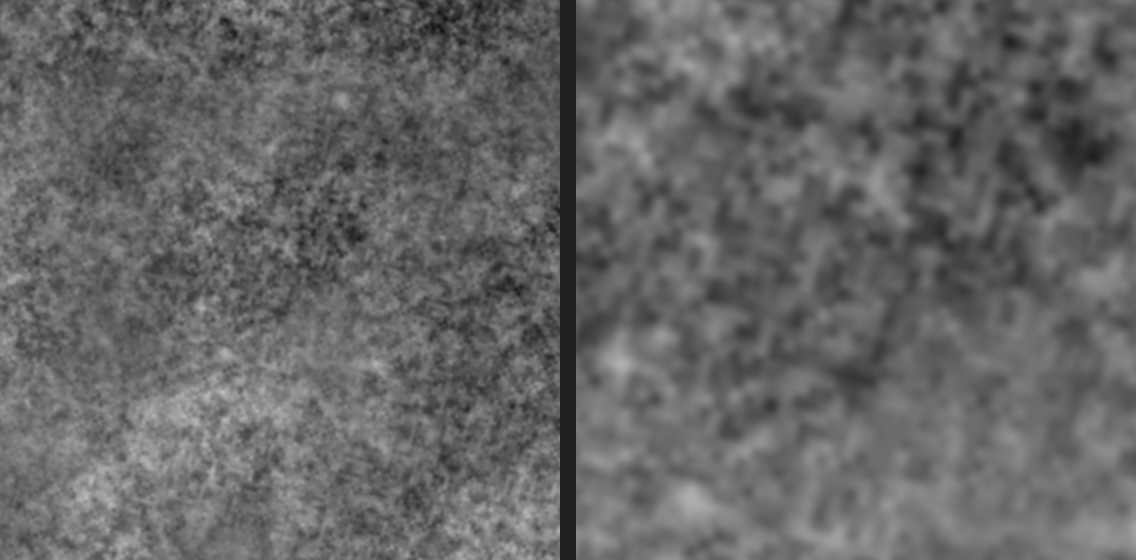
Left: the whole. Right: its middle third, enlarged.
Give the GLSL for this texture, as a WebGL 2 fragment shader.

```glsl
#version 300 es
precision highp float;
// Draws a rough grey mineral surface with cloudy tone, fine grain, dark creases and pale flecks.

uniform vec2 u_resolution;
out vec4 outColor;

const mat2 TURN = mat2(0.8, -0.6, 0.6, 0.8);

float hash(vec2 cell) {
    vec3 q = fract(cell.xyx * 0.1031);
    q += dot(q, q.yzx + 33.33);
    return fract((q.x + q.y) * q.z);
}

// Smooth value noise in -1..1
float noise(vec2 p) {
    vec2 cell = floor(p);
    vec2 f = fract(p);
    vec2 s = f * f * (3.0 - 2.0 * f);
    float low = mix(hash(cell), hash(cell + vec2(1, 0)), s.x);
    float high = mix(hash(cell + vec2(0, 1)), hash(cell + vec2(1, 1)), s.x);
    return 2.0 * mix(low, high, s.y) - 1.0;
}

// Sum of turned noise layers; each is finer by growth and weaker by decay
float layers(vec2 p, float frequency, float growth, float decay, int count) {
    float sum = 0.0;
    float weight = 1.0;
    for (int i = 0; i < count; i++) {
        p = TURN * p + vec2(3.7, 5.3);
        sum += weight * noise(p * frequency);
        frequency *= growth;
        weight *= decay;
    }
    return sum;
}

// Dark branching lines along the zero level of a noise field
float creases(vec2 p, float frequency, float width) {
    float field = layers(p, frequency, 2.3, 0.45, 4);
    float gate = smoothstep(-0.1, 0.6, noise(p * 3.1 + 17.0));
    return gate * (1.0 - smoothstep(0.0, width, abs(field)));
}

// Soft round flecks scattered over a jittered grid
float flecks(vec2 p, float frequency, float radius, float chance) {
    vec2 cell = floor(p * frequency);
    float glow = 0.0;
    for (int y = -1; y <= 1; y++) {
        for (int x = -1; x <= 1; x++) {
            vec2 id = cell + vec2(x, y) + 40.0;
            vec2 center = id - 40.0 + vec2(hash(id + 7.1), hash(id + 23.4));
            float size = radius * mix(0.5, 1.2, hash(id + 51.8));
            float d = length(p - center / frequency) / size;
            float present = step(hash(id + 81.3), chance);
            glow = max(glow, present * exp(-d * d) * mix(0.4, 1.0, hash(id + 12.6)));
        }
    }
    return glow;
}

void main() {
    vec2 p = gl_FragCoord.xy / min(u_resolution.x, u_resolution.y);

    // Broad tone, darker towards the top
    float tone = 0.465 - 0.10 * smoothstep(0.1, 0.95, p.y);
    tone += 0.085 * layers(p + 2.0, 3.0, 2.4, 0.72, 3);
    tone -= 0.09 * creases(p + 6.0, 2.6, 0.22);

    // Grain, rougher in some zones than in others
    float roughness = 0.95 + 0.5 * noise(p * 5.0 + 31.0) + 0.25 * (p.y - 0.5);
    float grain = 0.07 * noise(TURN * p * 36.0 + 11.0);
    grain += 0.095 * layers(p + 9.0, 70.0, 1.9, 0.8, 2);
    tone += roughness * grain;

    // Pale flecks with ragged outlines and a shaded side
    vec2 ragged = p + 0.006 * vec2(noise(p * 70.0 + 3.0), noise(p * 70.0 + 47.0));
    tone += 0.24 * flecks(ragged, 8.0, 0.015, 0.35);
    tone -= 0.10 * flecks(ragged + vec2(0.012, 0.016), 8.0, 0.013, 0.35);

    // Neutral grey with a faint violet tint in the lights
    tone = clamp(tone, 0.08, 0.88);
    float violet = 0.012 * smoothstep(0.4, 0.6, tone);
    outColor = vec4(tone, tone - violet, tone, 1.0);
}
```
